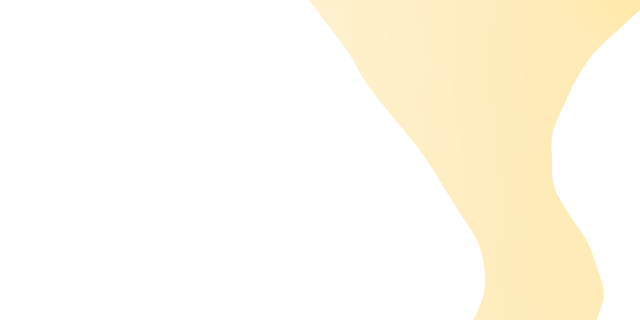
This background is drawn by a Shadertoy shader. Its source:

```glsl
// A pale honey ribbon flows down the right side of a white canvas.
// Two smooth spline edges bound it; a gently stepped, noise-warped
// gradient deepens the tint from left to right.

const vec3 PAPER = vec3(1.0);
const vec3 CREAM = vec3(1.0, 0.945, 0.805);
const vec3 HONEY = vec3(1.0, 0.922, 0.722);
const vec3 AMBER = vec3(1.0, 0.912, 0.665);

const int SPANS = 12;

// Edge positions across the width, at even heights from bottom to top,
// with one extra control value beyond each end
const float LEFT_EDGE[15] = float[15](
    0.715, 0.7396, 0.7559, 0.7565, 0.7448, 0.7188, 0.6927, 0.6667,
    0.6348, 0.6003, 0.569, 0.5449, 0.5143, 0.4831, 0.452);
const float RIGHT_EDGE[15] = float[15](
    0.915, 0.9323, 0.9434, 0.9323, 0.916, 0.888, 0.8659, 0.8626,
    0.8633, 0.8802, 0.8997, 0.9277, 0.9714, 1.0169, 1.062);

// Catmull-Rom curve through the control values
float spline(float knots[15], float height) {
    float s = clamp(height, 0.0, 1.0) * float(SPANS);
    int i = min(int(s), SPANS - 1);
    float t = s - float(i);
    float a = knots[i], b = knots[i + 1], c = knots[i + 2], d = knots[i + 3];
    return b + 0.5 * t * (c - a + t * (2.0 * a - 5.0 * b + 4.0 * c - d
             + t * (3.0 * (b - c) + d - a)));
}

// Antialiased coverage of the region where the signed value is positive
float coverage(float signedValue) {
    float pixelStep = length(vec2(dFdx(signedValue), dFdy(signedValue)));
    return clamp(0.5 + signedValue / max(pixelStep, 1e-6), 0.0, 1.0);
}

float hash(vec2 cell) {
    return fract(sin(dot(cell, vec2(127.1, 311.7))) * 43758.5);
}

float noise(vec2 p) {
    vec2 cell = floor(p);
    vec2 f = fract(p);
    f = f * f * (3.0 - 2.0 * f);
    float low = mix(hash(cell), hash(cell + vec2(1.0, 0.0)), f.x);
    float high = mix(hash(cell + vec2(0.0, 1.0)), hash(cell + 1.0), f.x);
    return mix(low, high, f.y);
}

// Soft ellipse: one inside, zero outside
float softEllipse(vec2 p, vec2 center, vec2 radius) {
    return 1.0 - smoothstep(0.85, 1.1, length((p - center) / radius));
}

// Blend a smooth ramp with faint terraces
float terrace(float value, float levels, float strength) {
    float s = value * levels;
    float stepped = floor(s) + smoothstep(0.4, 0.6, fract(s));
    return mix(value, stepped / levels, strength);
}

vec3 ribbonColor(vec2 uv) {
    float warp = 0.025 * (noise(uv * vec2(12.0, 7.0)) - 0.5);
    float ramp = clamp((uv.x + warp - 0.53) / 0.32, 0.0, 1.0);
    ramp = terrace(ramp, 6.0, 0.5);
    ramp -= 0.06 * softEllipse(uv, vec2(0.658, 0.77), vec2(0.046, 0.063));
    vec3 tint = mix(CREAM, HONEY, clamp(ramp, 0.0, 1.0));

    // Warmer upper corner
    float corner = length((uv - 1.0) * vec2(1.0, 0.7));
    return mix(tint, AMBER, 1.0 - smoothstep(0.0, 0.15, corner));
}

void mainImage(out vec4 fragColor, in vec2 fragCoord) {
    vec2 uv = fragCoord / iResolution.xy;
    float insideLeft = coverage(uv.x - spline(LEFT_EDGE, uv.y));
    float insideRight = coverage(spline(RIGHT_EDGE, uv.y) - uv.x);
    vec3 color = mix(PAPER, ribbonColor(uv), insideLeft * insideRight);
    fragColor = vec4(color, 1.0);
}
```
